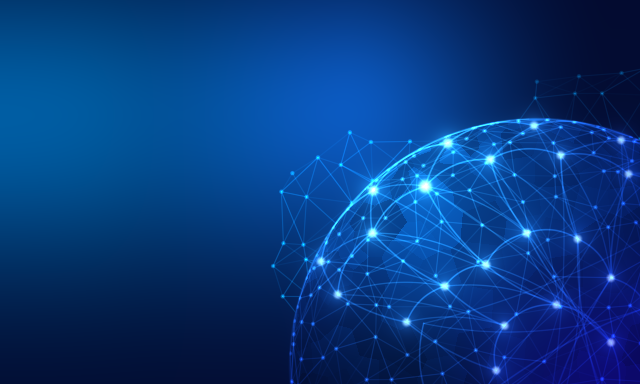
This background is drawn by a Shadertoy shader. Its source:

```glsl
// A glowing wireframe globe of linked nodes rising at the lower right of a deep blue backdrop.

const vec2 CENTRE = vec2(1.402, 0.043);
const float RADIUS = 0.648;
const vec2 FOCUS = vec2(1.104, 0.513);   // brightest part of the globe

vec2 hash2(vec2 v) {
    return fract(sin(vec2(dot(v, vec2(12.7, 31.1)), dot(v, vec2(26.9, 18.3)))) * 4375.85);
}

// Coverage of a line from a to b, bowed sideways by a parabola.
float link(vec2 p, vec2 a, vec2 b, float bow, float width) {
    vec2 d = b - a;
    float t = clamp(dot(p - a, d) / max(dot(d, d), 1e-6), 0.0, 1.0);
    vec2 q = a + d * t + vec2(-d.y, d.x) * bow * 4.0 * t * (1.0 - t);
    width = max(width, 1.2 / iResolution.y);
    return 1.0 - smoothstep(0.0, width, distance(p, q));
}

// Jittered grid node: flat on the canvas, or wrapped over the globe.
vec2 meshNode(vec2 id, bool onGlobe) {
    vec2 q = id + 0.14 + 0.72 * hash2(id);
    if (!onGlobe) return q * 0.086;
    q *= 0.17;
    return CENTRE + RADIUS * normalize(q) * sin(min(length(q), 1.57));
}

// Flat nodes survive only in two tufts beside the limb.
float presence(vec2 q, bool onGlobe) {
    if (onGlobe) return 1.0;
    vec2 d = q - CENTRE;
    return step(length(d), 0.755 + 0.115 * cos(5.15 * (atan(d.y, d.x) - 2.48)));
}

// Fine network: x = lines, y = dots, z = random shade of the nearest cell.
vec3 mesh(vec2 p, vec2 cell, bool onGlobe) {
    vec3 result = vec3(0.0);
    float nearest = 9.0;
    for (int i = 0; i < 9; i++) {
        vec2 id = cell + vec2(i % 3 - 1, i / 3 - 1);
        vec2 a = meshNode(id, onGlobe);
        float shown = presence(a, onGlobe);
        float d = distance(p, a);
        if (d < nearest) {
            nearest = d;
            result.z = hash2(id + 7.0).x;
        }
        result.y += shown * (1.0 - smoothstep(0.003, 0.0075, d));
        for (int k = 0; k < 4; k++) {
            vec2 next = id + (k < 3 ? vec2(1, k - 1) : vec2(0, 1));
            vec2 b = meshNode(next, onGlobe);
            float strength = 0.2 + 0.8 * hash2(id + float(k) * 3.0).y;
            result.x += shown * presence(b, onGlobe) * strength * link(p, a, b, 0.0, 0.003);
        }
    }
    return result;
}

// Bright hubs sit on four rings around the globe's centre.
vec2 hub(int ring, int k) {
    float n = float(k);
    float r = vec4(0.63, 0.556, 0.33, 0.11)[ring];
    if (ring == 2) r += 0.033 * cos(1.8 * n);
    if (ring == 3) r += 0.03 * n;
    float angle = radians(vec4(154, 160, 161, 184)[ring] - n * vec4(21, 19, 22, 55)[ring]);
    return CENTRE + r * vec2(cos(angle), sin(angle));
}

vec3 backdrop(vec2 p) {
    float band = exp(-pow(abs(p.y - 0.7) / (p.y > 0.7 ? 0.4 : 0.44), 2.0));
    band *= 1.0 - 0.95 * smoothstep(0.88, 1.6, p.x);
    band *= 1.0 - 0.1 * exp(-pow((p.x - 0.42) / 0.2, 2.0));
    vec3 lit = mix(vec3(0.0, 0.365, 0.64), vec3(0.025, 0.31, 0.66), smoothstep(0.2, 0.9, p.x));
    vec2 d = p - vec2(0.93, 0.717);
    return mix(vec3(0.01, 0.035, 0.175), lit, band) + vec3(0.02, 0.045, 0.1) * exp(-14.0 * dot(d, d));
}

void mainImage(out vec4 fragColor, in vec2 fragCoord) {
    vec2 p = fragCoord / iResolution.y;
    vec2 q = (p - CENTRE) / RADIUS;
    float r = length(q);
    float limb = (r - 1.0) * RADIUS;
    float inside = 1.0 - smoothstep(-0.004, 0.004, limb);
    float focusDist = distance(p, FOCUS);
    float tone = smoothstep(0.75, 0.05, focusDist);
    vec3 lineColor = mix(vec3(0.08, 0.2, 0.8), vec3(0.25, 0.78, 0.95), tone);
    vec3 color = backdrop(p);

    // Loose network outside the globe
    vec3 loose = mesh(p, floor(p / 0.086), false);
    float fade = (1.0 - inside) * mix(1.0, 0.5, smoothstep(1.1, 1.4, p.x));
    color += fade * (loose.x * vec3(0.01, 0.15, 0.22) + loose.y * vec3(0.01, 0.28, 0.36));

    // Globe body with faceted tint and fine network
    vec2 wrapped = q * asin(min(r, 0.995)) / max(r, 0.001);
    vec3 fine = mesh(p, floor(wrapped / 0.17), true);
    float violet = smoothstep(1.05, 1.6, p.x) * smoothstep(0.5, 0.0, p.y);
    vec3 body = mix(vec3(0.015, 0.085, 0.33), vec3(0.045, 0.03, 0.4), violet);
    body *= mix(0.65, 1.0, smoothstep(0.0, 0.3, p.y + 0.5 * violet));
    body += vec3(0.015, 0.25, 0.36) * exp(-8.0 * focusDist * focusDist) * (0.8 + 0.3 * fine.z);
    body *= 0.9 + 0.18 * fine.z;
    body += lineColor * (0.2 * fine.x + 0.42 * fine.y);
    color = mix(color, body, inside);

    // Limb: a thin rim with a faint halo
    float rim = 1.0 - smoothstep(0.0, max(0.004, 1.3 / iResolution.y), abs(limb));
    color += lineColor * (0.1 + 0.9 * tone) * (0.32 * rim + 0.06 * exp(-abs(limb) * 50.0));

    // Hubs and the bowed threads between them
    float threads = 0.0;
    vec3 glow = vec3(0.0);
    for (int ring = 0; ring < 4; ring++) {
        for (int k = 0; k < 7; k++) {
            vec2 a = hub(ring, k);
            threads += link(p, a, hub(ring, k + 1), 0.12, 0.004);
            if (ring < 3) {
                threads += 0.8 * link(p, a, hub(ring + 1, k), -0.05, 0.004);
                threads += 0.6 * link(p, a, hub(ring + 1, k + 1), 0.07, 0.0035);
            }
            if (ring < 2) threads += 0.5 * link(p, a, hub(ring + 2, k + 1), 0.04, 0.0035);
            float d = distance(p, a);
            float power = 0.72 + 0.5 * exp(-6.0 * distance(a, FOCUS));
            glow += power * (lineColor * 0.6 * exp(-d * 50.0)
                  + vec3(0.6, 0.6, 0.45) * (1.0 - smoothstep(0.004, 0.02 * power, d)));
        }
    }
    color += lineColor * min(threads, 1.4) * mix(0.22, 0.48, tone) + glow;
    fragColor = vec4(clamp(color, 0.0, 1.0), 1.0);
}
```
